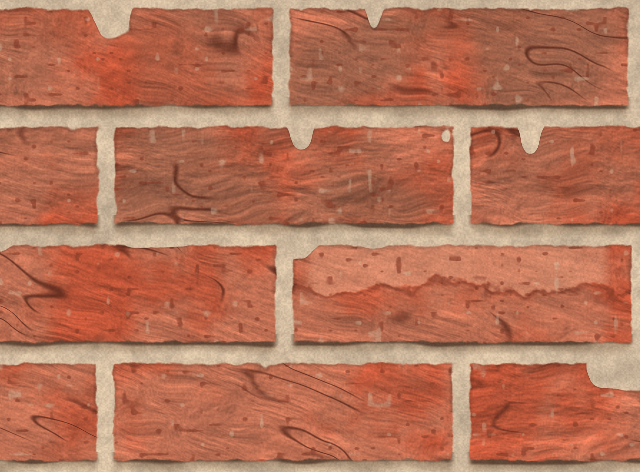
Give the GLSL for this texture, as a Shadertoy shader.

```glsl
// Weathered red brick wall in running bond with pale, shadowed mortar.
#define ROW_HEIGHT 0.2507
#define BRICK_PITCH 0.7535
#define BRICK_HALF vec2(0.3592, 0.103)
#define FIRST_JOINT vec2(0.5986, 0.0056)
#define EDGE_WEAR 0.012
#define RELIEF 3.4
#define RED vec3(0.74, 0.33, 0.22)
#define CLAY vec3(0.76, 0.44, 0.33)
#define BROWN vec3(0.59, 0.37, 0.28)
#define DEEP vec3(0.50, 0.22, 0.15)
#define PALE vec3(0.83, 0.54, 0.42)
#define MORTAR vec3(0.83, 0.74, 0.63)

float hash(vec2 p) {
    vec3 h = fract(vec3(p.xyx) * 0.1031);
    h += dot(h, h.yzx + 33.33);
    return fract((h.x + h.y) * h.z);
}

float noise(vec2 p) {
    vec2 i = floor(p), f = fract(p);
    f = f * f * (3.0 - 2.0 * f);
    return mix(mix(hash(i), hash(i + vec2(1, 0)), f.x),
               mix(hash(i + vec2(0, 1)), hash(i + vec2(1, 1)), f.x), f.y);
}

float fbm(vec2 p) {
    float sum = 0.0, amp = 0.5;
    for (int i = 0; i < 5; i++) {
        sum += amp * noise(p);
        p = mat2(1.6, 1.2, -1.2, 1.6) * p + 17.3;
        amp *= 0.52;
    }
    return sum;
}

// Slanted folds of hand-pressed clay
vec2 foldSpace(vec2 p, float tilt) {
    vec2 s = vec2(p.x * 0.6, (p.y + tilt * p.x) * 1.5);
    return s + 0.05 * (noise(p * 14.0) - 0.5);
}

float clayHeight(vec2 p, float tilt) {
    return fbm(foldSpace(p, tilt) * 11.0);
}

vec3 brickColor(vec2 q, vec2 id, vec2 p) {
    float seed = hash(id + 40.0);
    float tilt = mix(-0.1, 0.45, seed);
    vec2 s = p + id * 7.3 + 20.0;
    float broad = fbm(s * 6.0);
    float u = q.x / (2.0 * BRICK_HALF.x) + 0.5;

    // Firing: brown hearts, redder ends and middle
    vec3 col = mix(RED, CLAY, smoothstep(0.32, 0.6, broad + 0.12 * (seed - 0.5)));
    float heart = abs(sin(6.2832 * u)) * (1.0 - smoothstep(0.06, 0.11, abs(q.y)));
    float fired = (0.55 + 0.45 * cos(1.5708 * id.y - 0.785))
                * (0.7 + 0.3 * cos(2.1 * (id.x - 1.0)));
    float smoke = smoothstep(0.25, 0.7, fbm(s * 5.0 + 31.0) + 0.35 * (heart - 0.5));
    col = mix(col, BROWN, fired * smoke);

    // Pale split face on an occasional brick
    float flake = 0.0;
    if (mod(2.0 * id.x + id.y, 7.0) == 4.0) {
        float rim = q.y - 0.004 - 0.11 * (fbm(s * 12.0) - 0.5);
        flake = smoothstep(0.0, 0.008, rim) * smoothstep(0.03, 0.06, 0.36 - abs(q.x + 0.01));
        col = mix(col, PALE, 0.8 * flake);
        col = mix(col, DEEP, 0.55 * smoothstep(-0.016, -0.003, rim)
                                  * (1.0 - smoothstep(-0.002, 0.004, rim)));
    }

    // Surface relief lit from the upper left
    float slope = clayHeight(s, tilt) - clayHeight(s + vec2(-0.0022, 0.0030), tilt);
    col *= 1.0 + RELIEF * slope * (1.0 - 0.4 * flake);

    // Open creases and scattered pits
    float crease = abs(noise(foldSpace(s, tilt) * vec2(9.0, 19.0)) - 0.5);
    float torn = smoothstep(0.52, 0.72, noise(s * vec2(6.0, 11.0) + 5.0)) * (1.0 - flake);
    col = mix(col, DEEP * 0.65, 0.75 * torn * (1.0 - smoothstep(0.0, 0.06, crease)));
    col = mix(col, DEEP, 0.6 * smoothstep(0.82, 0.95, noise(s * vec2(55.0, 80.0))));
    col = mix(col, MORTAR, 0.4 * smoothstep(0.88, 0.98, noise(s * 48.0 + 9.0)));
    return col;
}

vec3 mortarColor(float under, float beneathBrick, vec2 p) {
    float grit = fbm(p * 45.0) - 0.5;
    vec3 col = MORTAR * (0.97 + 0.22 * grit + 0.12 * (noise(p * 9.0) - 0.5));
    float depth = under + 0.012 * (noise(p * vec2(14.0, 40.0)) - 0.5);
    float soft = (1.0 - smoothstep(0.002, 0.029, depth)) * beneathBrick;
    float tight = (1.0 - smoothstep(0.001, 0.009, depth)) * beneathBrick;
    col = mix(col, vec3(0.59, 0.49, 0.39) * (1.0 + 0.3 * grit), 0.85 * soft);
    return mix(col, vec3(0.29, 0.19, 0.14), 0.75 * tight);
}

void mainImage(out vec4 fragColor, in vec2 fragCoord) {
    vec2 p = fragCoord / iResolution.y;
    float aa = 1.2 / iResolution.y;

    // Each cell holds one brick and the bed joint below it
    float drop = 1.0 - p.y - FIRST_JOINT.y;
    float row = floor(drop / ROW_HEIGHT);
    float shift = 0.5 * mod(row, 2.0) + 0.02 * (hash(vec2(row, 3.0)) - 0.5);
    float along = (p.x - FIRST_JOINT.x) / BRICK_PITCH + shift;
    vec2 id = vec2(floor(along) + 1.0, row);
    vec2 q = vec2((fract(along) - 0.5) * BRICK_PITCH, 0.115 - drop + row * ROW_HEIGHT);

    // Ragged outline, with mortar smeared over the upper edge
    float wear = EDGE_WEAR * (fbm(p * 38.0 + id * 5.0) - 0.42);
    float smear = 0.06 * smoothstep(0.69, 0.95, noise(p * vec2(13.0, 9.0) + id * 3.7));
    vec2 d = abs(q) - BRICK_HALF;
    d.y += q.y > 0.0 ? smear : 0.0;
    float edge = length(max(d + 0.004, 0.0)) + min(max(d.x, d.y) + 0.004, 0.0) - 0.004 + wear;
    float brick = 1.0 - smoothstep(-aa, aa, edge);

    float under = max(-q.y - BRICK_HALF.y, 0.0);
    float beneath = step(q.y, -0.085) * (1.0 - smoothstep(-0.012, 0.008, d.x));
    vec3 clay = brickColor(q, id, p);
    clay *= 1.0 - 0.16 * smoothstep(-0.010, 0.0, edge) * step(0.0, q.y);
    vec3 col = mix(mortarColor(under, beneath, p), clay, brick);

    // Fine grain
    col *= 1.0 + 0.12 * (noise(p * 330.0) - 0.5);
    fragColor = vec4(clamp(col, 0.0, 1.0), 1.0);
}
```
